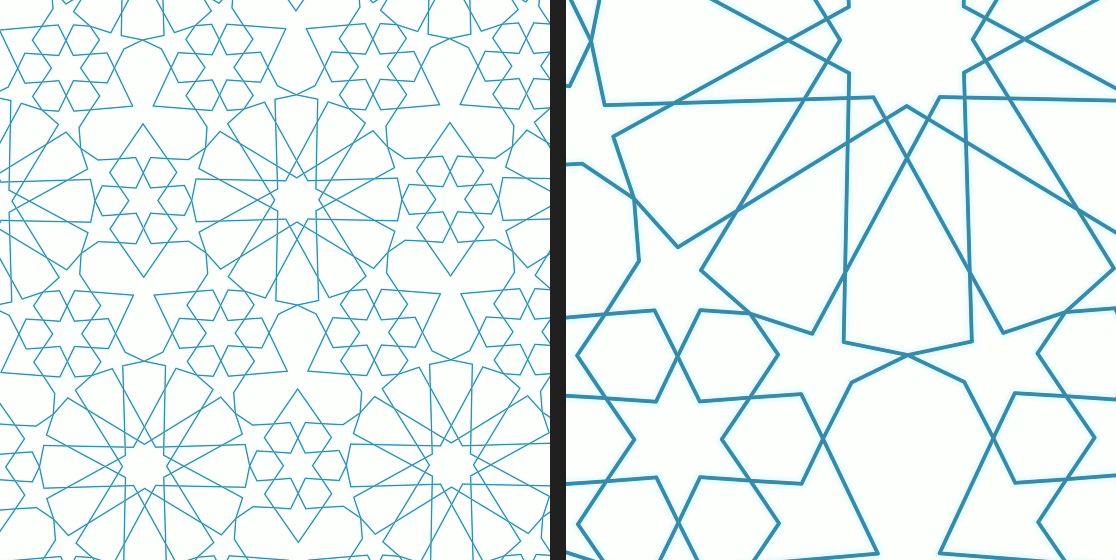
Left: the whole. Right: its middle third, enlarged.
A WebGL 2 fragment shader for this pattern:

```glsl
#version 300 es
precision highp float;
// Fine blue line lattice of twelve-petal rosettes joined by six-hexagon clusters.

uniform vec2 u_resolution;
out vec4 outColor;

const float PI = 3.14159265;
const float SPACING = 0.548;             // rosette spacing, in canvas heights
const vec2 ORIGIN = vec2(0.530, 0.643);  // centre of one rosette
const float TILT = 0.0045;
const float LINE_HALF = 0.00115;         // in canvas heights
const float HALO = 0.0046;

const vec3 PAPER = vec3(0.99, 1.0, 0.99);
const vec3 PALE = vec3(0.91, 0.99, 1.0);
const vec3 INK = vec3(0.22, 0.54, 0.66);

// Lengths below are in units of the rosette spacing
const float STAR_RADIUS = 0.072;
const float PETAL_TIP = 0.3425;
const float HEX_TIP = 0.5 - PETAL_TIP;

vec2 polar(float radius, float angle) {
    return radius * vec2(cos(angle), sin(angle));
}

vec2 rotate(vec2 p, float angle) {
    float c = cos(angle), s = sin(angle);
    return vec2(c * p.x - s * p.y, s * p.x + c * p.y);
}

float segment(vec2 p, vec2 a, vec2 b) {
    vec2 ab = b - a;
    float t = clamp(dot(p - a, ab) / dot(ab, ab), 0.0, 1.0);
    return length(p - a - t * ab);
}

// Offset from the nearest centre of a triangular lattice
vec2 latticeCell(vec2 p) {
    vec2 period = vec2(1.0, sqrt(3.0));
    vec2 a = mod(p + 0.5 * period, period) - 0.5 * period;
    vec2 b = mod(p, period) - 0.5 * period;
    return dot(a, a) < dot(b, b) ? a : b;
}

// Mirrors the plane into one half-sector of an n-fold rosette
vec2 foldSector(vec2 p, float n) {
    float wedge = 2.0 * PI / n;
    float angle = atan(p.y, p.x + 1e-7);
    return polar(length(p), abs(mod(angle + 0.5 * wedge, wedge) - 0.5 * wedge));
}

// Petals whose long sides cross to form the central star
float rosette(vec2 p) {
    vec2 inner = polar(STAR_RADIUS, PI / 3.0);
    vec2 shoulder = vec2(0.328, 0.0696);
    float d = 1.0;
    for (int k = -2; k <= 3; k++) {
        vec2 q = rotate(p, -float(k) * PI / 6.0);
        q.y = abs(q.y);
        d = min(d, segment(q, inner, shoulder));
        d = min(d, segment(q, shoulder, vec2(PETAL_TIP, 0.0)));
    }
    return d;
}

// Six hexagons around a small star
float hexCluster(vec2 p) {
    vec2 q = foldSector(p, 6.0);
    vec2 crossing = polar(0.0903, PI / 6.0);
    vec2 corner = vec2(0.134, 0.0487);
    float d = segment(q, vec2(0.0475, 0.0), crossing);
    d = min(d, segment(q, crossing, corner));
    return min(d, segment(q, corner, vec2(HEX_TIP, 0.0)));
}

// Lines running from a cluster to its points and to the diagonal petals
float connectors(vec2 p, vec2 middle) {
    vec2 q = abs(p - middle);
    vec2 hexTip = polar(HEX_TIP, PI / 3.0);
    vec2 elbow = vec2(0.1473, 0.133);
    vec2 petalTip = polar(PETAL_TIP, PI / 6.0);
    float d = segment(q, hexTip, vec2(0.0, 0.25));
    d = min(d, segment(q, hexTip, elbow));
    return min(d, segment(p, petalTip, vec2(middle.x - elbow.x, elbow.y)));
}

float lattice(vec2 p) {
    vec2 cell = foldSector(latticeCell(p), 6.0);
    vec2 middle = vec2(0.5, 0.0);
    float d = min(rosette(cell), hexCluster(cell - middle));
    return min(d, connectors(cell, middle));
}

void main() {
    vec2 canvas = gl_FragCoord.xy / u_resolution.y;
    float pixel = 1.0 / u_resolution.y;
    vec2 p = rotate(canvas - ORIGIN, -TILT) / SPACING;
    float d = lattice(p) * SPACING;

    // Pale fringe under a crisp stroke
    float fringe = 1.0 - smoothstep(0.4 * HALO, HALO, d);
    float stroke = 1.0 - smoothstep(-0.6 * pixel, 0.6 * pixel, d - LINE_HALF);
    vec3 color = mix(PAPER, PALE, fringe);
    outColor = vec4(mix(color, INK, stroke), 1.0);
}
```
